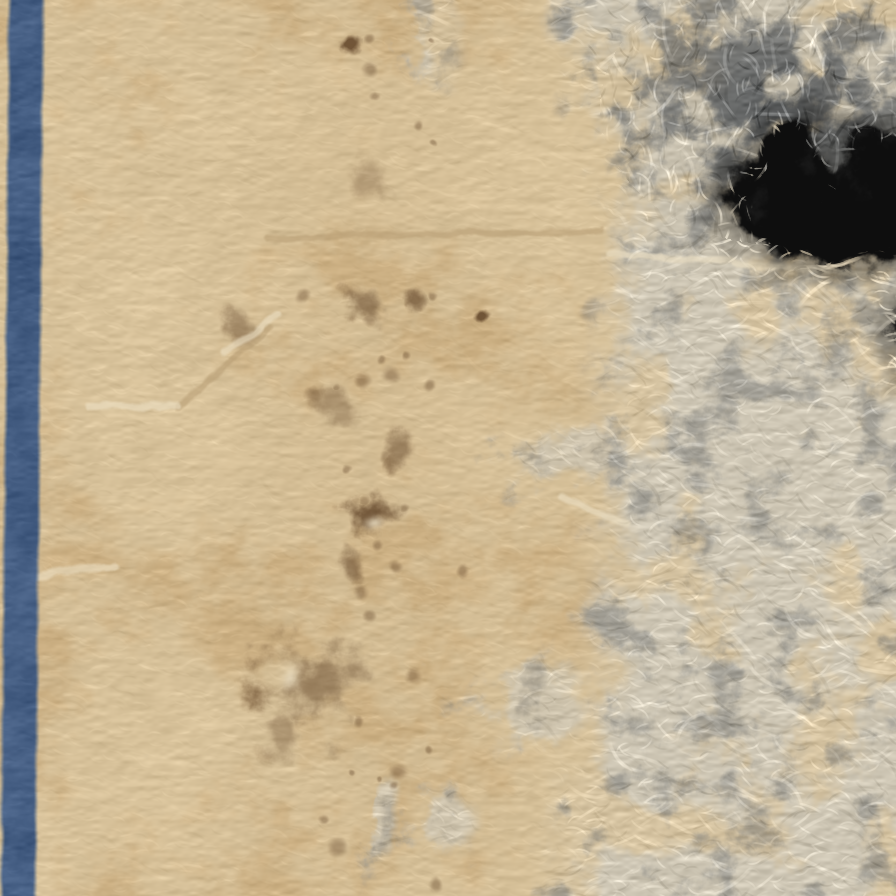
Write a Shadertoy shader that draws this texture.

```glsl
// Aged tan paper with a blue ruled line, brown stains and a worn grey area
// of loose fibres around a dark hole. Layered noise gives tone and relief,
// a cell grid scatters curved fibres, distance functions shape the rest.
#define PAPER vec3(0.845, 0.760, 0.605)
#define OCHRE vec3(0.770, 0.655, 0.475)
#define PULP vec3(0.805, 0.775, 0.705)
#define SLATE vec3(0.420, 0.430, 0.435)
#define INK vec3(0.235, 0.345, 0.510)
#define STAIN vec3(0.400, 0.290, 0.180)
#define LIGHT vec3(0.930, 0.880, 0.770)
#define RELIEF 0.30
#define LINE_HALF_WIDTH 0.0185

float hash(vec2 p) {
    vec3 q = fract(vec3(p.xyx) * 0.1031);
    q += dot(q, q.yzx + 33.33);
    return fract((q.x + q.y) * q.z);
}

float noise(vec2 p) {
    vec2 i = floor(p), f = fract(p);
    f = f * f * (3.0 - 2.0 * f);
    return mix(mix(hash(i), hash(i + vec2(1, 0)), f.x),
               mix(hash(i + vec2(0, 1)), hash(i + vec2(1, 1)), f.x), f.y);
}

float fbm(vec2 p) {
    float sum = 0.0, amp = 0.5;
    for (int i = 0; i < 5; i++) {
        sum += amp * noise(p);
        p = mat2(1.6, 1.2, -1.2, 1.6) * p + 7.3;
        amp *= 0.5;
    }
    return sum / 0.97;
}

// Signed brightness of curved fibres, one per grid cell
float fibres(vec2 p, float scale, float spread) {
    vec2 g = p * scale;
    float sum = 0.0, aa = scale / iResolution.y;
    for (int k = 0; k < 9; k++) {
        vec2 id = floor(g) + vec2(k % 3 - 1, k / 3 - 1), key = id + scale * 3.0;
        float h = hash(key), b = hash(key + 41.7);
        float a = (h - 0.5) * spread - 0.12;
        vec2 q = g - id - vec2(b, hash(key + 19.1));
        q = mat2(cos(a), -sin(a), sin(a), cos(a)) * q;
        q.y += (b - 0.5) * q.x * q.x * 1.2;
        float body = smoothstep(0.05 + aa, 0.02, abs(q.y)) * smoothstep(0.75, 0.3, abs(q.x));
        sum += body * (fract(h * 17.0) - 0.42) * 2.0;
    }
    return sum;
}

float strand(vec2 p, vec2 a, vec2 b) {
    vec2 d = b - a;
    float t = clamp(dot(p - a, d) / dot(d, d), 0.0, 1.0);
    return smoothstep(0.005 + 1.0 / iResolution.y, 0.0015, length(p - a - d * t));
}

float ellipse(vec2 p, vec2 c, vec2 r) {
    return (length((p - c) / r) - 1.0) * min(r.x, r.y);
}

float blob(vec2 p, vec4 s) {
    vec2 q = (p - s.xy) / s.zw;
    return exp(-dot(q, q));
}

float height(vec2 p) {
    return noise(p * vec2(55, 140)) * 0.6 + noise(p * vec2(120, 240) + 9.0) * 0.4;
}

void mainImage(out vec4 fragColor, in vec2 fragCoord) {
    vec2 p = fragCoord / iResolution.xy;
    float px = 1.0 / iResolution.y;
    float broad = fbm(p * 6.0), fine = fbm(p * 32.0 + 3.0);
    vec2 warp = vec2(fine, fbm(p * 32.0 + 51.0)) - 0.5;
    float slope = height(p + vec2(0.0015, -0.003)) - height(p);

    // Worn area, its ragged edge and detached patches
    float edge = 0.63 + 0.06 * smoothstep(1.0, 0.7, p.y) - 0.07 * smoothstep(0.27, 0.08, p.y);
    float bare = smoothstep(-0.035, 0.035, p.x - edge + (broad - 0.5 + warp.x) * 0.09);
    vec4 patches[5] = vec4[5](
        vec4(0.49, 0.95, 0.035, 0.06), vec4(0.64, 0.49, 0.08, 0.045), vec4(0.60, 0.21, 0.08, 0.05),
        vec4(0.43, 0.09, 0.02, 0.05), vec4(0.50, 0.08, 0.04, 0.04));
    for (int i = 0; i < 5; i++)
        bare = max(bare, 0.8 * smoothstep(0.3, 0.8, blob(p + warp * 0.05, patches[i]) + warp.x));

    // Paper tone and mottling
    float age = smoothstep(0.48, 0.8, broad * 0.6 + fine * 0.4);
    age += 0.45 * blob(p, vec4(0.41, 0.52, 0.13, 0.45)) * fine;
    vec3 paper = mix(PAPER, OCHRE, min(age, 0.8)) + (fine - 0.5) * 0.06;
    vec3 pulp = mix(PULP, PAPER, 0.75 * smoothstep(0.53, 0.72, fbm(p * 14.0 + 20.0)));
    float torn = blob(p, vec4(0.87, 0.88, 0.17, 0.13));
    float grime = smoothstep(0.5, 0.78, fine + 0.2 * torn) * (0.45 + 0.5 * torn);
    pulp = mix(pulp, SLATE, grime) - 0.05 * torn;
    vec3 col = mix(paper, pulp, bare) + slope * RELIEF * mix(0.35, 0.6, bare);

    // Fibres lie flat on the paper and tangle near the hole
    float loose = mix(0.7, 1.6, bare) + 3.0 * step(0.25, torn);
    float hair = fibres(p, 26.0, loose) + fibres(p, 45.0, loose) + fibres(p, 75.0, loose);
    col += hair * mix(0.022, 0.075 + 0.07 * torn, bare);

    // Large stains: position, radius, strength
    vec4 stains[12] = vec4[12](
        vec4(0.393, 0.948, 0.012, 0.9), vec4(0.41, 0.805, 0.022, 0.3), vec4(0.404, 0.659, 0.023, 0.6),
        vec4(0.462, 0.668, 0.012, 0.7), vec4(0.539, 0.65, 0.008, 0.9), vec4(0.267, 0.638, 0.02, 0.45),
        vec4(0.371, 0.547, 0.02, 0.4), vec4(0.449, 0.499, 0.018, 0.5), vec4(0.417, 0.427, 0.027, 0.85),
        vec4(0.395, 0.366, 0.02, 0.55), vec4(0.34, 0.225, 0.055, 0.55), vec4(0.31, 0.173, 0.025, 0.4));
    float stain = 0.0;
    for (int i = 0; i < 12; i++) {
        vec4 s = stains[i];
        float d = length(p - s.xy + warp * s.z * 2.2) / s.z;
        stain = max(stain, s.w * smoothstep(1.25, 0.3, d) * (0.65 + 0.7 * fine));
    }
    // Small specks gathered along a column
    for (int i = 0; i < 36; i++) {
        float n = float(i), r = 0.003 + 0.007 * hash(vec2(n, 11));
        vec2 c = vec2(0.41 + 0.34 * (hash(vec2(n, 2)) - 0.5) * hash(vec2(n, 5)), hash(vec2(n, 8)));
        stain = max(stain, 0.4 * smoothstep(r * 1.4, r * 0.3, length(p - c + warp * 0.01)));
    }
    col = mix(col, STAIN, min(stain, 0.9));
    vec2 w = p + warp * 0.012;
    float glint = blob(w, vec4(0.419, 0.416, 0.01, 0.007)) + blob(w, vec4(0.322, 0.244, 0.009, 0.012));
    col = mix(col, LIGHT, 0.75 * min(glint, 1.0));

    // Creases and long strands
    float dark = strand(w, vec2(0.2, 0.545), vec2(0.3, 0.635)) + strand(w, vec2(0.3, 0.735), vec2(0.67, 0.742));
    float pale = strand(w, vec2(0.1, 0.547), vec2(0.2, 0.547)) + strand(w, vec2(0.25, 0.608), vec2(0.31, 0.65))
               + strand(w, vec2(0.04, 0.357), vec2(0.13, 0.37)) + strand(w, vec2(0.68, 0.718), vec2(0.97, 0.692))
               + strand(w, vec2(0.625, 0.445), vec2(0.7, 0.415));
    col = mix(col, OCHRE * 0.9, min(dark, 1.0) * 0.5);
    col = mix(col, LIGHT, min(pale, 1.0) * 0.6);

    // Blue ruled line, slightly tilted
    float off = abs(p.x - mix(0.0205, 0.029, p.y) + warp.x * 0.004) - LINE_HALF_WIDTH;
    vec3 ink = INK + (fine - 0.5) * 0.14 + slope * 0.08 + hair * 0.012;
    col = mix(col, ink, 0.94 * smoothstep(0.003 + px, -0.003, off));

    // Hole with a notch, frayed by fibres
    float hole = min(ellipse(p, vec2(0.97, 0.778), vec2(0.145, 0.074)),
                     ellipse(p, vec2(0.885, 0.825), vec2(0.038, 0.044)));
    hole = max(hole, 0.022 - length((p - vec2(0.93, 0.865)) * vec2(1.0, 0.4)));
    hole = min(hole, ellipse(p, vec2(1.0, 0.632), vec2(0.009, 0.02)));
    hole += warp.y * 0.035 + max(hair, 0.0) * 0.01;
    col *= 1.0 - 0.35 * smoothstep(0.03, 0.0, hole);
    vec3 depth = vec3(0.055) + 0.04 * smoothstep(0.6, 0.8, fine);
    col = mix(col, depth, smoothstep(0.004 + px, -0.004, hole));
    fragColor = vec4(clamp(col, 0.0, 1.0), 1.0);
}
```
